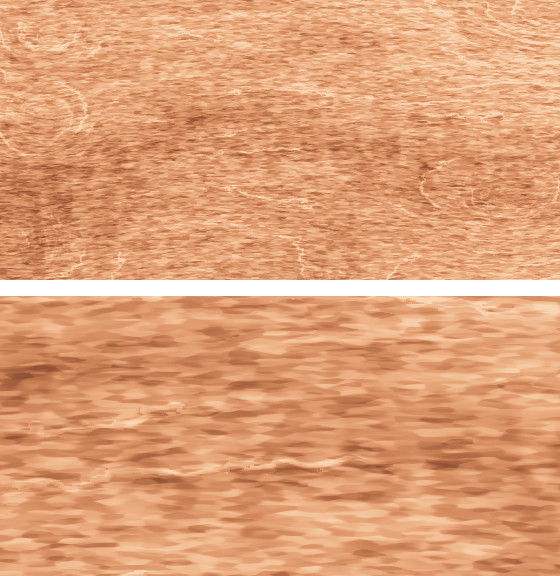
Top, the full canvas; bottom, a detail of the centre.
This texture is drawn by a Shadertoy shader. Its source:

```glsl
// Warm flat-sawn wood veneer: fine horizontal fibres, pale growth lines and soft stains.

vec3 hash3(vec2 c) {
    vec3 s = vec3(dot(c, vec2(127.1, 311.7)), dot(c, vec2(269.5, 183.3)), dot(c, vec2(419.2, 371.9)));
    return fract(sin(s) * 43758.55);
}

// Cellular noise: random cell tones blended softly across their borders
float cells(vec2 p) {
    vec2 corner = floor(p), f = p - corner;
    float tone = 0.0, total = 0.0;
    for (int j = -1; j <= 1; j++)
    for (int i = -1; i <= 1; i++) {
        vec2 o = vec2(i, j);
        vec3 r = hash3(corner + o);
        vec2 d = o + r.xy - f;
        float w = exp(-8.0 * dot(d, d));
        tone += w * r.z;
        total += w;
    }
    return tone / total;
}

// Elliptic soft spot: centre in xy, radii in zw
float spot(vec2 p, vec4 s) {
    vec2 d = (p - s.xy) / s.zw;
    return exp(-dot(d, d));
}

// Growth height in x, closeness to a whorl in y
vec2 growth(vec2 p) {
    vec4 whorls[7] = vec4[7](
        vec4(0.15, 0.55, 0.15, 0.13), vec4(1.42, 0.70, 0.27, 0.07),
        vec4(2.00, 0.95, 0.38, 0.20), vec4(1.80, 0.27, 0.34, 0.19),
        vec4(0.06, 0.12, 0.22, 0.13), vec4(1.24, 0.00, 0.16, 0.12),
        vec4(0.16, 0.86, 0.18, 0.11));
    float lift[7] = float[7](2.6, 1.0, 3.0, 2.4, 1.6, 1.5, 1.4);
    float h = 4.2 * p.y, near = 0.0;

    // Layered sines bend the rings
    vec2 q = p * vec2(1.7, 4.0) + 0.8;
    float amp = 0.42;
    for (int i = 0; i < 5; i++) {
        h += amp * sin(q.x + 1.3 * sin(q.y + float(i)));
        q = mat2(0.9, 0.35, -0.35, 0.9) * q * 1.9 + 2.1;
        amp *= 0.5;
    }
    for (int i = 0; i < 7; i++) {
        float s = spot(p, whorls[i]);
        h += lift[i] * s;
        near += s;
    }
    // Ragged edge along the fibres
    h += 0.13 * cells(p * vec2(20.0, 55.0)) + 0.05 * cells(p * vec2(50.0, 110.0));
    return vec2(h, min(near, 1.0));
}

// Thin line at each whole value of v, with its width in canvas heights
float ringLine(float v, float width) {
    float slope = max(fwidth(v) * iResolution.y, 1.5);
    float dist = abs(fract(v + 0.5) - 0.5) / slope;
    return 1.0 - smoothstep(0.2 * width, width, dist);
}

float stains(vec2 p) {
    vec4 dark[7] = vec4[7](
        vec4(0.30, 0.32, 0.24, 0.20), vec4(0.00, 0.18, 0.32, 0.30),
        vec4(1.10, 0.85, 0.24, 0.05), vec4(0.75, 0.58, 0.28, 0.06),
        vec4(0.95, 0.47, 0.60, 0.05), vec4(1.65, 0.38, 0.40, 0.16),
        vec4(0.08, 0.84, 0.16, 0.10));
    float sum = 0.0;
    for (int i = 0; i < 7; i++) sum += spot(p, dark[i]);
    return min(sum, 1.2);
}

// Wood colour for a tone from 0 (dark brown) to 1 (pale cream)
vec3 woodColour(float t) {
    return vec3(0.71, 0.43, 0.28) + t * vec3(0.42, 0.36, 0.25) + t * t * vec3(-0.17, 0.0, 0.11);
}

void mainImage(out vec4 fragColor, in vec2 fragCoord) {
    vec2 p = fragCoord / iResolution.y;
    p.x *= 2.0 * iResolution.y / iResolution.x;

    vec2 ring = growth(p);
    float v = ring.x * 1.7;
    float stain = stains(p);

    // Broad light, stains and cross-grain flecks
    float tone = 0.61 + 0.13 * smoothstep(0.3, 0.9, p.y) + 0.03 * p.x;
    tone -= 0.25 * stain;
    tone += 0.22 * (cells(p * vec2(3.0, 9.0)) - 0.5);
    tone += 0.25 * (cells(p * vec2(24.0, 9.0)) - 0.5) * (0.25 + stain);

    // Each ring fades from pale to darker
    float band = fract(v);
    tone += 0.16 * (0.5 - band) * smoothstep(0.0, 0.06, band);

    // Fibres lean slightly with the rings
    vec2 fibre = p + vec2(0.0, 0.012 * ring.x + 0.01 * sin(3.0 * p.x + 2.0));
    tone += 0.62 * (cells(fibre * vec2(42.0, 190.0)) - 0.5);
    tone += 0.32 * (cells(fibre * vec2(9.0, 85.0) + 31.0) - 0.5);
    tone -= 0.30 * smoothstep(0.62, 0.9, cells(fibre * vec2(30.0, 150.0) + 77.0));

    // Pale broken growth lines, closer together around whorls
    float id = floor(v + 0.5);
    float shown = smoothstep(0.38, 0.75, cells(p * vec2(4.0, 7.0) + id * 5.3));
    tone += 0.45 * shown * ringLine(v, 0.0055);
    float shownFine = smoothstep(0.35, 0.7, cells(p * vec2(7.0, 11.0) + 13.0));
    tone += 0.30 * shownFine * ring.y * ringLine(v * 3.0 + 0.4, 0.0045);

    // Small dark pin knots
    tone -= 0.7 * spot(p, vec4(0.02, 0.55, 0.025, 0.012)) + 0.6 * spot(p, vec4(1.52, 0.41, 0.01, 0.008));

    fragColor = vec4(woodColour(clamp(tone, -0.3, 1.15)), 1.0);
}
```
